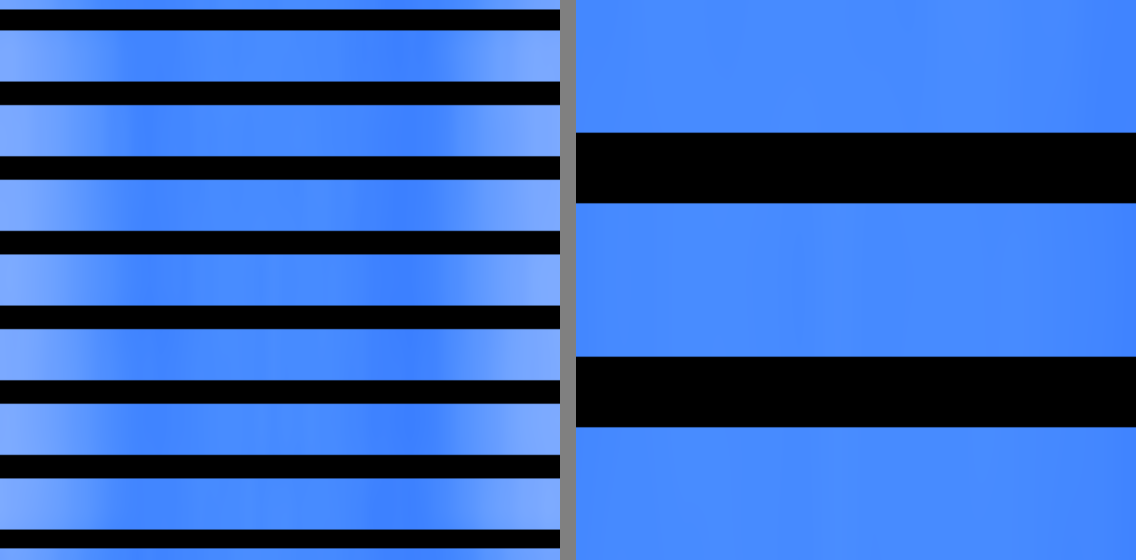
Left: the whole. Right: its middle third, enlarged.
This pattern is drawn by a Shadertoy shader. Its source:

```glsl
// Glossy blue slats with faint vertical grain, split by horizontal black bars.

const float BAR_PERIOD  = 2.0 / 15.0;  // seven and a half repeats down
const float BAR_OFFSET  = 0.25;        // first bar centre, in periods
const float BAR_HALF    = 0.0210;      // half thickness of a bar
const float BOTTOM_TRIM = 0.0208;      // bars never reach below this height
const float TOP_TRIM    = 0.9831;      // nor above this one

const vec3 BAR_COLOR    = vec3(0.0);
const vec3 CENTER_BLUE  = vec3(0.280, 0.546, 1.0);
const vec3 DEEP_BLUE    = vec3(0.238, 0.504, 1.0);
const vec3 PALE_BLUE    = vec3(0.485, 0.665, 1.0);

const float GRAIN_SCALE  = 45.0;       // grain cells across the canvas
const float GRAIN_AMOUNT = 0.014;
const float EDGE_WANDER  = 0.014;      // sheen shift between slats

float hash(vec2 p) {
    vec3 q = fract(vec3(p.xyx) * 0.1031);
    q += dot(q, q.yzx + 33.33);
    return fract((q.x + q.y) * q.z);
}

float noise(vec2 p) {
    vec2 cell = floor(p), f = fract(p);
    f = f * f * (3.0 - 2.0 * f);
    float low  = mix(hash(cell), hash(cell + vec2(1.0, 0.0)), f.x);
    float high = mix(hash(cell + vec2(0.0, 1.0)), hash(cell + 1.0), f.x);
    return mix(low, high, f.y);
}

// Soft bump centred on c with half width w.
float bump(float x, float c, float w) {
    return 1.0 - smoothstep(0.0, w, abs(x - c));
}

// Pale sides, deep shoulders and a slightly lighter middle.
vec3 slatColor(vec2 uv, float slat) {
    float x = uv.x + (hash(vec2(slat, 7.0)) - 0.5) * EDGE_WANDER;

    // The sheen narrows towards the top and bottom of the canvas.
    float inset = 0.05 * smoothstep(0.40, 0.50, abs(uv.y - 0.5));
    float sheen = 1.0 - smoothstep(0.0, 0.26 - inset, x);
    sheen += smoothstep(0.75 + inset, 0.99, x);
    float deep = 0.65 * bump(x, 0.27, 0.14) + bump(x, 0.72, 0.16);

    vec3 color = mix(CENTER_BLUE, DEEP_BLUE, clamp(deep, 0.0, 1.0));
    color = mix(color, PALE_BLUE, clamp(sheen, 0.0, 1.0) * (1.0 - 4.0 * inset));

    // Long fine streaks, plus broader blotches that differ per slat.
    float streak = noise(vec2(uv.x * GRAIN_SCALE, slat * 3.0 + uv.y * 4.0));
    float blotch = noise(vec2(uv.x * GRAIN_SCALE * 0.3, uv.y * 12.0));
    float grain = (streak - 0.5) + 0.6 * (blotch - 0.5);
    return color + GRAIN_AMOUNT * grain * vec3(1.0, 0.9, 0.0);
}

// Signed distance to the bars, negative inside.
float barDistance(float y) {
    float phase = fract(y / BAR_PERIOD - BAR_OFFSET + 0.5) - 0.5;
    float bars = abs(phase) * BAR_PERIOD - BAR_HALF;
    return max(bars, max(BOTTOM_TRIM - y, y - TOP_TRIM));
}

void mainImage(out vec4 fragColor, in vec2 fragCoord) {
    vec2 uv = fragCoord / iResolution.xy;
    float pixel = 1.0 / iResolution.y;
    float slat = floor(uv.y / BAR_PERIOD - BAR_OFFSET) + 1.0;

    float visible = smoothstep(-pixel, pixel, barDistance(uv.y));
    vec3 color = mix(BAR_COLOR, slatColor(uv, slat), visible);
    fragColor = vec4(clamp(color, 0.0, 1.0), 1.0);
}
```
